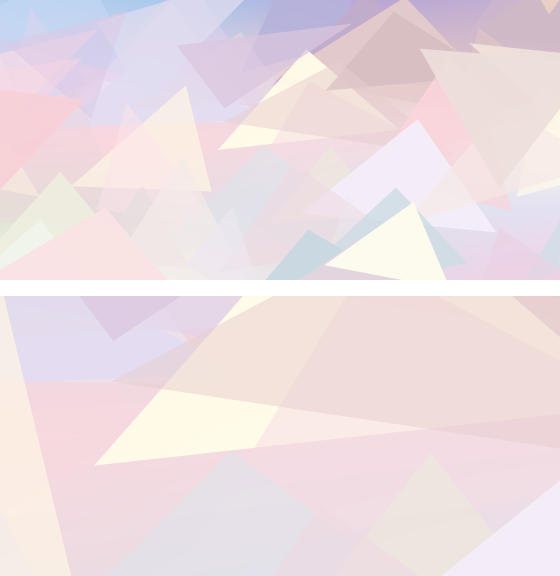
Top: the whole. Bottom: its middle third, enlarged.
Give the GLSL for this background, as a Shadertoy shader.

```glsl
const int COLUMNS = 9;
const int ROWS = 6;
const float SEED = 3.0;
const float OVERHANG = 0.08;               // grid margin past the canvas sides
const vec2 REACH_MIN = vec2(0.09, 0.20);   // corner offset from the apex
const vec2 REACH_MAX = vec2(0.46, 0.50);
const float INVERTED_SHARE = 0.16;
const float OPACITY_MIN = 0.45;
const float OPACITY_MAX = 1.00;
const float TINT_STRENGTH = 0.92;
const float SHADE_RANGE = 0.07;
const float SAMPLE_SHIFT = 0.07;           // colour is taken towards the apex
const float UPPER_LIMIT = 0.70;            // height where the tints change

const vec3 CREAM  = vec3(1.00, 1.00, 0.90);
const vec3 ROSE   = vec3(0.99, 0.83, 0.86);
const vec3 PEARL  = vec3(0.95, 0.93, 0.98);
const vec3 MIST   = vec3(0.81, 0.88, 0.91);
const vec3 VIOLET = vec3(0.75, 0.66, 0.83);
const vec3 PEACH  = vec3(0.92, 0.81, 0.71);
const vec3 ORCHID = vec3(0.88, 0.80, 0.92);
const vec3 AZURE  = vec3(0.67, 0.79, 0.93);

float hash(float n) {
    return fract(sin(n * 12.9898 + SEED * 78.233) * 43758.5453);
}

vec2 hash2(float n) {
    return vec2(hash(n), hash(n + 0.37));
}

float saturate(float x) {
    return clamp(x, 0.0, 1.0);
}

// Four colours spread evenly from left to right
vec3 band(float x, vec3 a, vec3 b, vec3 c, vec3 d) {
    float t = 3.0 * x;
    vec3 blend = mix(a, b, saturate(t));
    blend = mix(blend, c, saturate(t - 1.0));
    return mix(blend, d, saturate(t - 2.0));
}

// Soft colour field, uv in 0..1
vec3 pastelField(vec2 uv) {
    vec3 sky = band(uv.x, vec3(0.71, 0.82, 0.94), vec3(0.66, 0.78, 0.92),
                          vec3(0.72, 0.65, 0.84), vec3(0.78, 0.70, 0.81));
    vec3 haze = band(uv.x, vec3(0.91, 0.86, 0.95), vec3(0.89, 0.84, 0.91),
                           vec3(0.91, 0.80, 0.77), vec3(0.84, 0.74, 0.78));
    vec3 blush = band(uv.x, vec3(1.00, 0.83, 0.87), vec3(0.97, 0.85, 0.87),
                            vec3(0.95, 0.86, 0.90), vec3(0.99, 0.98, 0.92));
    vec3 meadow = band(uv.x, vec3(0.87, 0.89, 0.82), vec3(0.91, 0.86, 0.89),
                             vec3(0.88, 0.89, 0.92), vec3(0.89, 0.88, 0.95));
    vec3 ground = band(uv.x, vec3(0.93, 0.96, 0.91), vec3(0.95, 0.94, 0.91),
                             vec3(0.88, 0.85, 0.91), vec3(0.96, 0.82, 0.90));
    float t = 4.0 * (1.0 - uv.y);
    vec3 blend = mix(sky, haze, saturate(t));
    blend = mix(blend, blush, saturate(t - 1.0));
    blend = mix(blend, meadow, saturate(t - 2.0));
    return mix(blend, ground, saturate(t - 3.0));
}

// Deep tints above, light ones below
vec3 pickTint(vec2 uv, float h) {
    bool rightSide = uv.x > 0.48;
    if (uv.y > UPPER_LIMIT) {
        if (h < 0.40) return rightSide ? VIOLET : AZURE;
        if (h < 0.72) return rightSide ? PEACH : ORCHID;
        return rightSide ? ORCHID : PEARL;
    }
    if (h < 0.32) return CREAM;
    if (h < 0.66) return ROSE;
    return h < 0.82 ? PEARL : MIST;
}

// Signed distance to the line a-b, positive on its right
float edgeDistance(vec2 p, vec2 a, vec2 b) {
    vec2 e = normalize(b - a);
    return dot(p - a, vec2(e.y, -e.x));
}

float triangleDistance(vec2 p, vec2 a, vec2 b, vec2 c) {
    float winding = edgeDistance(c, a, b) < 0.0 ? 1.0 : -1.0;
    float d = max(winding * edgeDistance(p, a, b), winding * edgeDistance(p, b, c));
    return max(d, winding * edgeDistance(p, c, a));
}

void mainImage(out vec4 fragColor, in vec2 fragCoord) {
    vec2 p = fragCoord / iResolution.y;
    vec2 canvas = vec2(iResolution.x / iResolution.y, 1.0);
    float pixel = 1.0 / iResolution.y;
    vec3 color = pastelField(p / canvas);

    // Translucent facets, painted from the top row down
    for (int i = 0; i < ROWS * COLUMNS; i++) {
        float id = float(i) + 1.0;
        vec2 cell = vec2(float(i % COLUMNS), float(i / COLUMNS)) + hash2(id + 0.11);
        vec2 apex = cell / vec2(float(COLUMNS), float(ROWS));
        apex = vec2(mix(-OVERHANG, 1.0 + OVERHANG, apex.x), 1.14 - apex.y) * canvas;

        // Two corners fall away from the apex, or rise if inverted
        float fall = hash(id + 0.23) < INVERTED_SHARE ? 1.0 : -1.0;
        vec2 left = apex + mix(REACH_MIN, REACH_MAX, hash2(id + 0.41)) * vec2(-1.0, fall);
        vec2 right = apex + mix(REACH_MIN, REACH_MAX, hash2(id + 0.53)) * vec2(1.0, fall);

        // Local colour with a random tint and shade
        vec2 uv = ((apex + left + right) / 3.0 - vec2(0.0, fall * SAMPLE_SHIFT)) / canvas;
        vec3 tint = pickTint(uv, hash(id + 0.71));
        vec3 facet = mix(pastelField(uv), tint, TINT_STRENGTH * hash(id + 0.67));
        facet += SHADE_RANGE * (hash(id + 0.83) - 0.5);

        float coverage = saturate(0.5 - triangleDistance(p, apex, left, right) / pixel);
        float opacity = mix(OPACITY_MIN, OPACITY_MAX, hash(id + 0.97));
        color = mix(color, facet, coverage * opacity);
    }
    fragColor = vec4(clamp(color, 0.0, 1.0), 1.0);
}
```
